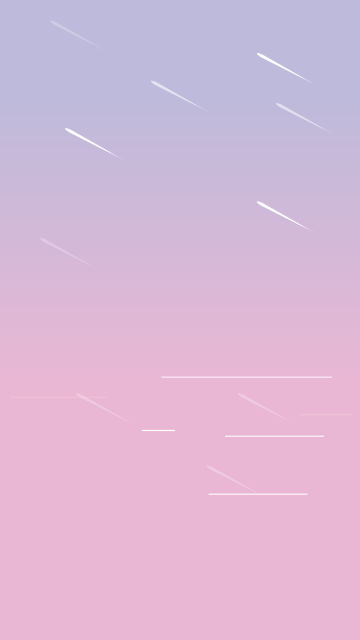
This background is drawn by a Shadertoy shader. Its source:

```glsl
// Pastel dusk gradient with slanted falling streaks and thin level lines.

// Coverage of a slanted streak: rounded head, long tapering tail
float streak(vec2 p, vec2 head, float pixel) {
    vec2 tail = vec2(0.164, -0.088);
    float len = length(tail);
    vec2 dir = tail / len;
    vec2 q = p - head;
    float along = dot(q, dir) / len;
    float across = abs(dot(q, vec2(-dir.y, dir.x)));
    float t = clamp(along, 0.0, 1.0);
    float halfWidth = 0.0046 * sqrt(min(t / 0.08, 1.0)) * (1.0 - t);
    float inside = step(0.0, along) * step(along, 1.0);
    return inside * clamp((halfWidth - across) / pixel + 0.5, 0.0, 1.0)
         * min(1.0, 2.0 * halfWidth / pixel + 0.1);
}

// Coverage of a level line from x = span.x to x = span.y at height span.z
float levelLine(vec2 p, vec3 span, float pixel) {
    float ends = min(p.x - span.x, span.y - p.x);
    float halfWidth = 0.0017;
    float nearest = max(abs(p.y - span.z) - halfWidth, -ends);
    return clamp(0.5 - nearest / pixel, 0.0, 1.0);
}

void mainImage(out vec4 fragColor, in vec2 fragCoord) {
    // Canvas width is one unit; height follows a 9:16 canvas
    vec2 uv = fragCoord / iResolution.xy;
    vec2 p = uv * vec2(1.0, 16.0 / 9.0);
    float pixel = 1.0 / iResolution.x;

    // Sky: lavender above, rose below
    vec3 lavender = vec3(0.747, 0.729, 0.857);
    vec3 rose = vec3(0.914, 0.718, 0.833);
    vec3 color = mix(rose, lavender, clamp((uv.y - 0.40) / 0.44, 0.0, 1.0));

    // Streaks: head position, opacity
    vec3 streaks[10] = vec3[10](
        vec3(0.139, 1.720, 0.25), vec3(0.713, 1.630, 1.0),
        vec3(0.419, 1.553, 0.60), vec3(0.766, 1.491, 0.55),
        vec3(0.181, 1.421, 1.0), vec3(0.713, 1.218, 1.0),
        vec3(0.111, 1.116, 0.25), vec3(0.211, 0.685, 0.25),
        vec3(0.660, 0.685, 0.25), vec3(0.574, 0.484, 0.25));
    for (int i = 0; i < 10; i++) {
        float cover = streak(p, streaks[i].xy, pixel);
        color = mix(color, vec3(1.0), cover * streaks[i].z);
    }

    // Level lines: left end, right end, height, opacity
    vec4 lines[6] = vec4[6](
        vec4(0.449, 0.921, 0.730, 0.70), vec4(0.028, 0.296, 0.674, 0.22),
        vec4(0.833, 0.977, 0.626, 0.30), vec4(0.394, 0.486, 0.582, 1.0),
        vec4(0.625, 0.900, 0.566, 0.85), vec4(0.580, 0.854, 0.405, 0.85));
    for (int i = 0; i < 6; i++) {
        float cover = levelLine(p, lines[i].xyz, pixel);
        vec3 tint = mix(vec3(1.0, 0.86, 0.84), vec3(1.0), smoothstep(0.2, 0.7, lines[i].w));
        color = mix(color, tint, cover * lines[i].w);
    }

    fragColor = vec4(color, 1.0);
}
```
